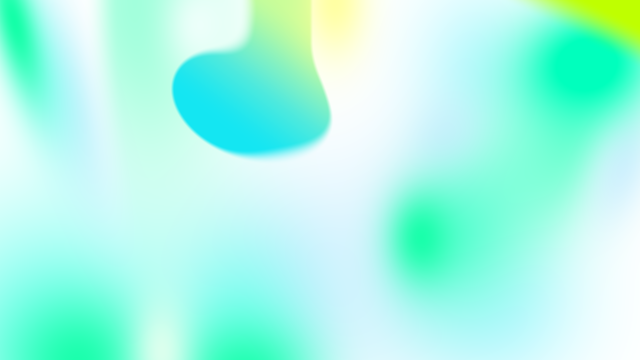
Reproduce this background procedurally as a Shadertoy shader.

```glsl
// Soft aqua, green and lime glows on white, with one crisp-edged cyan drop.

// Tilted elliptical falloff: 1 at the centre, 1/e at the given radii.
float glow(vec2 p, vec2 centre, vec2 radii, float tilt) {
    vec2 d = p - centre;
    float c = cos(tilt), s = sin(tilt);
    vec2 q = vec2(c * d.x + s * d.y, c * d.y - s * d.x) / radii;
    return exp(-dot(q, q));
}

// Approximate signed distance to an ellipse.
float ellipse(vec2 q, vec2 radii) {
    float k = length(q / radii);
    return k * (k - 1.0) / max(length(q / (radii * radii)), 1e-4);
}

float smoothUnion(float a, float b, float k) {
    float h = max(k - abs(a - b), 0.0) / k;
    return min(a, b) - h * h * k * 0.25;
}

// Drop: a tilted ellipse joined to a neck that leaves through the top.
float drop(vec2 p) {
    vec2 d = p - vec2(0.70, 0.71);
    float c = cos(0.35), s = sin(0.35);
    float body = ellipse(vec2(c * d.x - s * d.y, s * d.x + c * d.y), vec2(0.231, 0.153));
    float neck = length(vec2(p.x - 0.767, min(p.y - 0.78, 0.0))) - 0.1;
    return smoothUnion(body, neck, 0.08);
}

void mainImage(out vec4 fragColor, in vec2 fragCoord) {
    vec2 p = fragCoord / iResolution.y;
    p.x += 0.5 * (16.0 / 9.0 - iResolution.x / iResolution.y);

    vec3 white = vec3(1.0);
    vec3 mist = vec3(0.80, 0.93, 1.0);
    vec3 sky = vec3(0.68, 0.97, 1.0);
    vec3 aqua = vec3(0.45, 1.0, 0.94);
    vec3 mint = vec3(0.55, 1.0, 0.87);
    vec3 green = vec3(0.08, 1.0, 0.66);
    vec3 col = white;

    // Lower left and lower middle
    col = mix(col, aqua, 0.9 * glow(p, vec2(0.15, 0.06), vec2(0.36, 0.38), 0.0));
    col = mix(col, green, 0.95 * glow(p, vec2(0.22, -0.01), vec2(0.19, 0.18), 0.0));
    col = mix(col, mist, 0.85 * glow(p, vec2(0.82, 0.20), vec2(0.27, 0.30), 0.0));
    col = mix(col, aqua, 0.9 * glow(p, vec2(0.67, 0.06), vec2(0.20, 0.30), 0.1));
    col = mix(col, green, 0.9 * glow(p, vec2(0.68, -0.04), vec2(0.18, 0.14), 0.0));
    col = mix(col, vec3(0.92, 1.0, 0.94), 0.85 * glow(p, vec2(0.45, 0.02), vec2(0.08, 0.16), 0.0));

    // Pale band with a firmer left side
    float bandEdge = 0.23 + 0.18 * pow(max(1.0 - p.y, 0.0), 2.0);
    float band = glow(p, vec2(0.39, 0.98), vec2(0.22, 0.48), 0.1);
    col = mix(col, vec3(0.63, 1.0, 0.86), band * smoothstep(0.0, 0.10, p.x - bandEdge));
    col = mix(col, vec3(0.95, 1.0, 0.99), 0.85 * glow(p, vec2(0.55, 0.93), vec2(0.09, 0.13), 0.0));

    // Upper left streak
    col = mix(col, mist, 0.75 * glow(p, vec2(0.20, 0.72), vec2(0.08, 0.30), 0.25));
    col = mix(col, aqua, 0.7 * glow(p, vec2(0.10, 0.82), vec2(0.09, 0.28), 0.3));
    col = mix(col, green, glow(p, vec2(0.04, 0.94), vec2(0.055, 0.20), 0.25));

    // Right side: cool halos, then the diagonal mint band
    col = mix(col, sky, 0.75 * glow(p, vec2(1.33, 0.80), vec2(0.18, 0.24), 0.0));
    col = mix(col, mist, 0.9 * glow(p, vec2(1.20, 0.32), vec2(0.22, 0.30), -0.2));
    col = mix(col, sky, 0.9 * glow(p, vec2(1.37, 0.16), vec2(0.24, 0.24), 0.0));
    col = mix(col, mint, 0.95 * glow(p, vec2(1.45, 0.52), vec2(0.18, 0.34), -0.5));
    col = mix(col, mist, 0.7 * glow(p, vec2(1.24, 0.62), vec2(0.09, 0.11), -0.5));
    col = mix(col, vec3(0.4, 1.0, 0.8), 0.7 * glow(p, vec2(1.58, 0.60), vec2(0.10, 0.20), -0.3));
    col = mix(col, mist, 0.8 * glow(p, vec2(1.73, 0.54), vec2(0.08, 0.17), -0.3));

    // Right side: saturated cores and the lime corner
    col = mix(col, vec3(0.3, 1.0, 0.8), 0.75 * glow(p, vec2(1.27, 0.35), vec2(0.15, 0.19), -0.3));
    col = mix(col, green, 0.95 * glow(p, vec2(1.17, 0.34), vec2(0.085, 0.12), 0.0));
    float spring = min(1.0, 1.25 * glow(p, vec2(1.63, 0.82), vec2(0.18, 0.15), 0.25));
    col = mix(col, vec3(0.0, 1.0, 0.74), spring);
    float corner = dot(p - vec2(1.48, 1.0), vec2(0.45, 0.89));
    col = mix(col, vec3(0.75, 1.0, 0.0), smoothstep(-0.04, 0.07, corner));

    // Drop: cyan to pale green, blurred at its base and at the neck
    float blur = glow(p, vec2(0.83, 0.54), vec2(0.14, 0.09), 0.0)
               + glow(p, vec2(0.64, 0.97), vec2(0.10, 0.12), 0.0);
    float cover = smoothstep(0.004, -0.008 - 0.07 * blur, drop(p));
    float ramp = dot(p - vec2(0.55, 0.72), vec2(0.75, 1.0));
    vec3 dropColor = mix(vec3(0.08, 0.90, 0.95), vec3(0.38, 0.92, 0.84), smoothstep(-0.02, 0.25, ramp));
    dropColor = mix(dropColor, vec3(0.78, 0.99, 0.60), smoothstep(0.15, 0.45, ramp));
    col = mix(col, dropColor, cover);
    col = mix(col, vec3(1.0, 1.0, 0.6), 0.9 * glow(p, vec2(0.93, 1.0), vec2(0.09, 0.16), 0.0));

    fragColor = vec4(col, 1.0);
}
```
